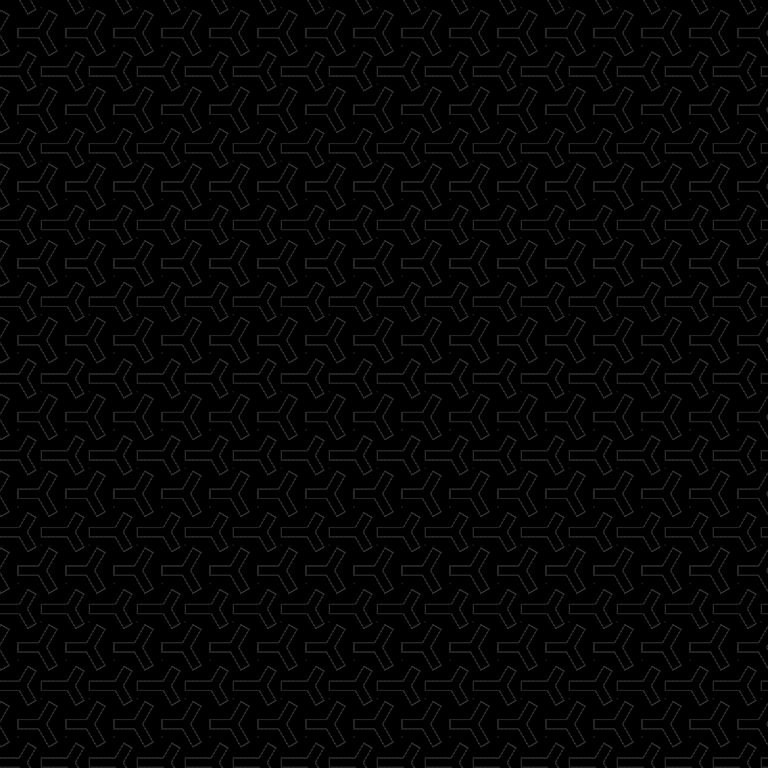
Reproduce this pattern procedurally as a WebGL 1 fragment shader.

```glsl
precision highp float;
// Staggered rows of thin grey beaded three-armed outlines on black, with dots.

uniform vec2 u_resolution;

// Lengths are in column pitches; one cell holds two staggered rows.
const float COLUMNS = 16.0;
const float ROW_PAIRS = 10.0;
const vec2 CELL = vec2(1.0, COLUMNS / ROW_PAIRS);

const vec2 EVEN_CENTER = vec2(0.860, 0.9125);
const vec2 ODD_CENTER = vec2(0.458, 0.1125);
const vec2 EVEN_REACH = vec2(0.486, 0.488); // bar length, arm length
const vec2 ODD_REACH = vec2(0.597, 0.411);
const float LIMB_HALF_WIDTH = 0.097;
const float LIMB_OVERLAP = 0.05; // how far limbs run past the hub
const vec2 ARM_DIRECTION = vec2(0.5, 0.8660254);

const float LINE_WIDTH = 0.03125;
const float EDGE_SOFTNESS = 0.5; // in pixels
const float DOT_RADIUS = 0.02;
const float DOT_DROP = 0.27;

const float BAR_TONE = 0.145;
const float ARM_TONE = 0.145;
const float DOT_TONE = 0.09;
const float BEAD_PERIOD = 0.08;
const float BAR_BEADING = 0.12;
const float ARM_BEADING = 0.35;

// Signed distance to a limb running through the origin along a direction.
float limbDistance(vec2 p, vec2 direction, float reach) {
  float along = dot(p, direction);
  float across = dot(p, vec2(direction.y, -direction.x));
  float middle = 0.5 * (reach - LIMB_OVERLAP);
  vec2 halfSize = vec2(0.5 * (reach + LIMB_OVERLAP), LIMB_HALF_WIDTH);
  vec2 q = abs(vec2(along - middle, across)) - halfSize;
  return length(max(q, 0.0)) + min(max(q.x, q.y), 0.0);
}

// Brightness ripple along a limb, averaging to one.
float beads(float along, float strength) {
  return 1.0 + strength * cos(6.2831853 * along / BEAD_PERIOD);
}

// Antialiased coverage of the region where distance is negative.
float coverage(float distance, float softness) {
  return clamp(0.5 - distance / softness, 0.0, 1.0);
}

// Grey level of one lattice of outlines and their dots.
float triskeleLattice(vec2 p, vec2 center, vec2 reach, float softness) {
  // Balance the cell around the shape so that nothing is clipped.
  float right = reach.y * ARM_DIRECTION.x + LIMB_HALF_WIDTH * ARM_DIRECTION.y;
  vec2 margin = 0.5 * vec2(CELL.x + reach.x - right, CELL.y);
  vec2 local = mod(p - center + margin, CELL) - margin;

  // The two arms mirror each other across the bar.
  vec2 folded = vec2(local.x, abs(local.y));
  float bar = limbDistance(folded, vec2(-1.0, 0.0), reach.x);
  float arm = limbDistance(folded, ARM_DIRECTION, reach.y);
  float outline = abs(min(bar, arm)) - 0.5 * LINE_WIDTH;

  float barTone = BAR_TONE * beads(reach.x + local.x, BAR_BEADING);
  float armAlong = dot(folded, ARM_DIRECTION);
  float armTone = ARM_TONE * beads(reach.y - armAlong, ARM_BEADING);
  float tone = mix(armTone, barTone, step(bar, arm));

  float dotDistance = length(local + vec2(reach.x, DOT_DROP)) - DOT_RADIUS;
  return max(tone * coverage(outline, softness),
             DOT_TONE * coverage(dotDistance, softness));
}

void main() {
  vec2 p = gl_FragCoord.xy / u_resolution * COLUMNS;
  float pixel = COLUMNS / min(u_resolution.x, u_resolution.y);
  float softness = EDGE_SOFTNESS * pixel;

  float grey = max(triskeleLattice(p, EVEN_CENTER, EVEN_REACH, softness),
                   triskeleLattice(p, ODD_CENTER, ODD_REACH, softness));
  gl_FragColor = vec4(vec3(grey), 1.0);
}
```
